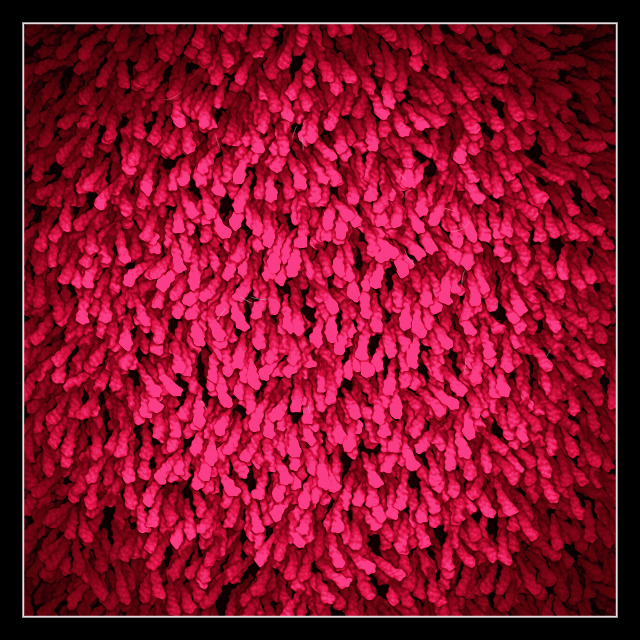
Reproduce this texture procedurally as a WebGL 1 fragment shader.

```glsl
precision highp float;
uniform vec2 u_resolution;

vec2 hash(vec2 p) {
  return fract(sin(vec2(dot(p, vec2(127.1, 311.7)), dot(p, vec2(269.5, 183.3)))) * 43758.5);
}

// Distance to the nearest scattered point, used for woolly fuzz
float cellular(vec2 p) {
  float nearest = 1.0;
  for (int j = -1; j <= 1; j++) {
    for (int i = -1; i <= 1; i++) {
      vec2 cell = floor(p) + vec2(float(i), float(j));
      nearest = min(nearest, length(cell + hash(cell) - p));
    }
  }
  return nearest;
}

// Lean of the pile away from straight down, fanning out from the top
float pileLean(vec2 p) {
  float fan = (p.x - 0.42) * (0.9 + 1.9 * smoothstep(0.6, 1.0, p.y));
  return fan + 0.22 * sin(p.x * 19.0 + 4.0 * sin(p.y * 11.0)) + 0.15 * sin(p.y * 27.0 - p.x * 13.0);
}

// Brightness of overlapping yarn tufts, painted from the deepest layer up
float pile(vec2 p) {
  const float spacing = 0.045;
  float shade = 0.06;
  for (int layer = 0; layer < 6; layer++) {
    float level = float(layer);
    vec2 shift = level * vec2(0.37, 0.61);
    vec2 home = floor(p / spacing + shift);
    for (int j = -1; j <= 1; j++) {
      for (int i = -1; i <= 1; i++) {
        vec2 cell = home + vec2(float(i), float(j));
        vec2 seed = hash(cell + level * 17.3);
        vec2 look = hash(cell + level * 31.7 + 5.0);
        vec2 center = (cell + seed - shift) * spacing;
        float lean = pileLean(center) + (fract(look.x * 7.0 + seed.y) - 0.5) * 1.1;
        vec2 tip = vec2(sin(lean), -cos(lean));
        vec2 offset = p - center;
        float along = dot(offset, tip);
        float across = offset.x * tip.y - offset.y * tip.x + (look.y - 0.5) * 12.0 * along * along;

        // Tapered capsule: thin root, plump tip
        float halfLength = mix(0.017, 0.027, look.x);
        float grow = clamp(along / halfLength * 0.5 + 0.5, 0.0, 1.0);
        float radius = mix(0.004, 0.0102, grow);
        float dist = length(vec2(across, along - clamp(along, -halfLength, halfLength))) - radius;

        float side = across / radius;
        float rounded = sqrt(max(0.0, 1.0 - side * side));
        float twist = sin(along * 640.0 + across * 330.0 + look.x * 6.0);
        float tone = mix(0.55, 1.0, level / 5.0) * (0.8 + 0.35 * look.y) * mix(0.5, 1.06, grow);
        tone *= 0.62 + 0.38 * rounded + 0.07 * twist * (0.4 + seed.x);
        shade *= 1.0 - 0.35 * (1.0 - smoothstep(0.0, 0.006, dist));
        shade = mix(shade, tone, 1.0 - smoothstep(-0.0013, 0.0013, dist));
      }
    }
  }
  return shade;
}

// Fine pale curved fibres lying on the pile
float strayHairs(vec2 p) {
  float cover = 0.0;
  for (int i = 0; i < 16; i++) {
    vec2 seed = hash(vec2(float(i), 3.7));
    vec2 look = hash(vec2(float(i), 9.1));
    float angle = look.x * 6.28;
    vec2 d = p - mix(vec2(0.12), vec2(0.88), seed);
    float along = dot(d, vec2(cos(angle), sin(angle)));
    float across = dot(d, vec2(-sin(angle), cos(angle))) + (look.y - 0.5) * 40.0 * along * along;
    float span = 0.006 + 0.014 * look.y;
    float fade = 1.0 - smoothstep(span * 0.6, span, abs(along));
    cover = max(cover, fade * (1.0 - smoothstep(0.0003, 0.0014, abs(across))));
  }
  return cover;
}

vec3 yarnColor(float v) {
  vec3 color = mix(vec3(0.03, 0.0, 0.005), vec3(0.34, 0.01, 0.04), smoothstep(0.0, 0.25, v));
  color = mix(color, vec3(0.58, 0.02, 0.12), clamp(v * 4.0 - 1.0, 0.0, 1.0));
  color = mix(color, vec3(0.87, 0.07, 0.27), clamp(v * 4.0 - 2.0, 0.0, 1.0));
  return mix(color, vec3(0.98, 0.23, 0.52), clamp(v * 4.0 - 3.0, 0.0, 1.0));
}

void main() {
  vec2 uv = gl_FragCoord.xy / u_resolution;

  // Ragged yarn outlines
  vec2 wobble = sin(uv.yx * 210.0 + 3.0 * sin(uv * 93.0)) + 0.6 * sin(uv.yx * 530.0 + uv * 170.0);
  float fuzz = cellular(uv * 170.0);
  float shade = pile(uv + 0.0013 * wobble) * 1.2;
  shade *= 1.12 - 0.28 * fuzz + 0.06 * sin(uv.x * 37.0 + 3.0 * sin(uv.y * 29.0));

  // Bright middle falling off to dark corners
  float light = 1.1 - smoothstep(0.15, 0.75, length(uv - vec2(0.5, 0.47)));
  vec3 color = yarnColor(shade * light);
  color = mix(color, vec3(0.83, 0.7, 0.76), 0.4 * light * strayHairs(uv));

  // Black border with a thin white line
  float edge = max(abs(uv.x - 0.5), abs(uv.y - 0.5));
  color *= 1.0 - smoothstep(0.462, 0.464, edge);
  float line = 1.0 - smoothstep(0.0008, 0.0022, abs(edge - 0.4635));
  gl_FragColor = vec4(mix(color, vec3(0.9, 0.87, 0.88), line), 1.0);
}
```
